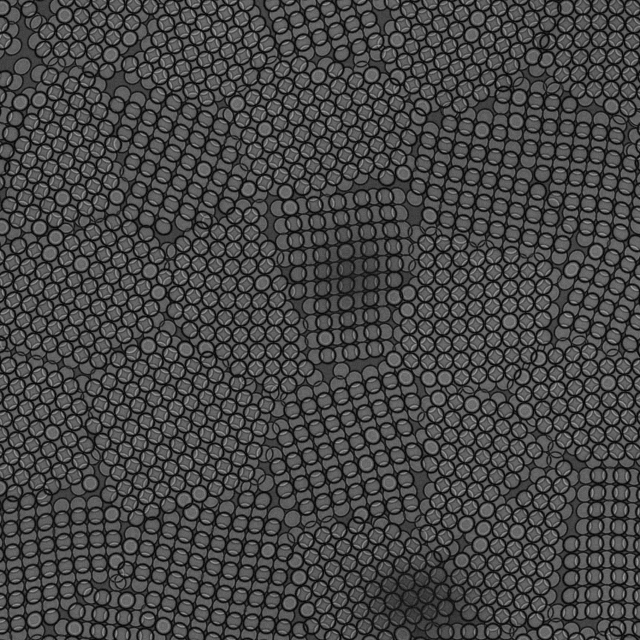
This pattern is drawn by a WebGL 1 fragment shader. Its source:

```glsl
precision highp float;
// Two stacked layers of grey bubbles, packed in differently turned crystal grains.
uniform vec2 u_resolution;

struct Foam { float rim, inside, body, arc, shade, plain, glint; };

float hash(vec2 p) {
  return fract(sin(dot(p, vec2(12.99, 78.23))) * 4375.85);
}

vec2 hash2(vec2 p) {
  return vec2(hash(p), hash(p + 31.7));
}

vec2 grainSeed(vec2 cell) {
  return (cell + 0.1 + 0.8 * hash2(cell)) * 8.0;
}

// Cellular noise: nearest seed (xy), its distance (z), the second distance (w).
vec4 nearestGrain(vec2 p) {
  vec2 home = floor(p / 8.0);
  vec4 best = vec4(0.0, 0.0, 1e5, 1e5);
  for (int j = -1; j <= 1; j++) {
    for (int i = -1; i <= 1; i++) {
      vec2 seed = grainSeed(home + vec2(float(i), float(j)));
      float d = distance(p, seed);
      if (d < best.z) best = vec4(seed, d, best.z);
      else best.w = min(best.w, d);
    }
  }
  return best;
}

float line(float d, float halfWidth, float blur) {
  return 1.0 - smoothstep(halfWidth - blur, halfWidth + blur, abs(d));
}

// Adds the bubbles of one grain; each bubble belongs to the grain of its centre.
void addGrain(vec2 p, vec2 seed, float blur, inout Foam foam) {
  vec2 id = floor(seed / 8.0);
  float kind = hash(id + 5.3);
  float angle = 0.9 * (hash(id + 9.1) - 0.5);
  vec2 row = vec2(0.0, 1.0), offset = vec2(0.5);          // square packing
  if (kind > 0.85) {                                      // hexagonal packing
    row = vec2(0.5, 0.87);
    offset = vec2(0.5, 0.29);
  } else if (kind > 0.5) {                                // overlapping rows
    row = vec2(0.0, 1.42);
    offset = vec2(0.0, 0.71);
    angle += 1.57 * step(0.74, kind);
  }
  mat2 turn = mat2(cos(angle), sin(angle), -sin(angle), cos(angle));
  vec2 q = (p - seed) * turn;

  for (int layer = 0; layer < 2; layer++) {
    vec2 local = q - offset * float(layer);
    float rowId = floor(local.y / row.y + 0.5);
    vec2 base = vec2(floor(local.x - row.x * rowId + 0.5), rowId);
    for (int j = -1; j <= 1; j++) {
      for (int i = -1; i <= 1; i++) {
        vec2 cell = base + vec2(float(i), float(j));
        vec2 key = cell + id * 17.0 + float(layer) * 7.7;
        vec2 center = vec2(cell.x, 0.0) + row * cell.y + 0.07 * (hash2(key) - 0.5);
        float d = distance(local, center);
        if (d > 0.65) continue;
        vec4 owner = nearestGrain(seed + turn * (center + offset * float(layer)));
        float border = owner.w - owner.z;
        if (distance(owner.xy, seed) > 0.01 || (layer == 0 && border < 0.35)) continue;

        float radius = 0.465 + 0.035 * hash(key + 2.9);
        float rim = line(d - radius, 0.06, blur);
        float inside = 1.0 - smoothstep(radius - blur, radius + blur, d);
        foam.body = max(foam.body, inside * (1.0 - 1.8 * d * d));
        if (layer == 0) {
          float plain = step(0.97 - 0.2 * step(border, 1.2), hash(key + 4.1));
          foam.rim = max(foam.rim, rim);
          foam.inside = max(foam.inside, inside);
          foam.plain = max(foam.plain, plain * inside);
          foam.glint = max(foam.glint, plain * line(d - 0.31, 0.025, blur));
        } else {
          float strength = 0.65 + 0.35 * hash(key + 6.3);
          foam.arc = max(foam.arc, strength * line(d - radius + 0.06, 0.035, blur));
          foam.shade = max(foam.shade, line(d - radius - 0.02, 0.045, blur));
        }
      }
    }
  }
}

float smudge(vec2 uv, vec2 center, vec2 size) {
  vec2 d = (uv - center) / size;
  return exp(-dot(d, d));
}

void main() {
  vec2 uv = gl_FragCoord.xy / u_resolution.y;
  vec2 p = uv * 38.0;
  float blur = 0.035 + 0.5 * 38.0 / u_resolution.y;
  vec2 bent = p + 0.14 * sin(p.yx * 0.43 + vec2(0.7, 2.1)) + 0.06 * sin(p.yx * 0.97 + 1.3);

  // Grains near enough to reach this point with a bubble.
  Foam foam = Foam(0.0, 0.0, 0.0, 0.0, 0.0, 0.0, 0.0);
  float reach = nearestGrain(bent).z + 1.3;
  for (int j = -1; j <= 1; j++) {
    for (int i = -1; i <= 1; i++) {
      vec2 seed = grainSeed(floor(bent / 8.0) + vec2(float(i), float(j)));
      if (distance(bent, seed) < reach) addGrain(bent, seed, blur, foam);
    }
  }

  // Bubble bodies, refracted arcs, then the dark rims.
  float clear = 1.0 - 0.85 * foam.plain;
  float tone = 0.25 + 0.13 * foam.body + 0.02 * foam.plain;
  tone = mix(tone, 0.06, foam.shade * clear * (1.0 - 0.65 * foam.inside));
  tone += 0.26 * foam.arc * clear * (0.4 + 0.6 * foam.inside) + 0.12 * foam.glint;
  tone = mix(tone, 0.04, foam.rim);

  // Uneven light, hazy dark patches and fine grain.
  float light = 1.04 + 0.03 * sin(uv.x * 7.0 + 2.0 * sin(uv.y * 5.0)) + 0.03 * sin(uv.y * 9.0 - uv.x * 4.0);
  float haze = 0.45 * smudge(uv, vec2(0.55, 0.57), vec2(0.06, 0.07))
             + 0.6 * smudge(uv, vec2(0.65, 0.06), vec2(0.08, 0.06))
             + 0.12 * smudge(uv, vec2(0.08, 0.2), vec2(0.16, 0.12));
  tone = mix(tone * light, 0.12, haze);
  tone += 0.05 * (hash(floor(p * 14.0)) - 0.5);
  gl_FragColor = vec4(vec3(tone), 1.0);
}
```
